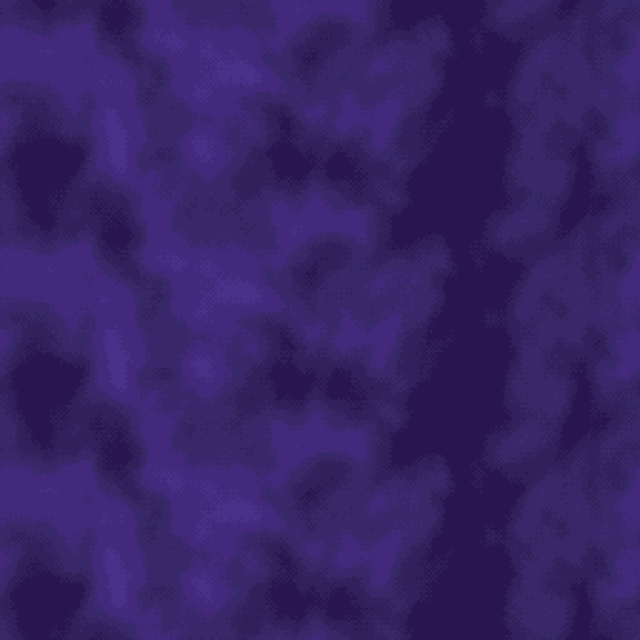
Reproduce this texture procedurally as a Shadertoy shader.

```glsl
// Dim violet clouds that repeat up the canvas, in a few close purple tones.
// Periodic gradient noise plus a broad left-to-right swell gives the height;
// it is cut into tones with a speckled dither and softened between cells.

const float TAU = 6.2831853;
const float GRID_CELLS = 256.0;      // dither cells across the canvas
const float REPEAT_HEIGHT = 0.342;   // vertical period of the clouds
const float DITHER_AMOUNT = 0.62;
const float DITHER_ROUGHNESS = 0.35; // share of random over ordered dither
const float TONE_BLUR = 0.06;
const float HEIGHT_OFFSET = -0.14;

const vec3 DEEP_INDIGO = vec3(0.160, 0.085, 0.315);
const vec3 DUSK        = vec3(0.190, 0.130, 0.360);
const vec3 SLATE       = vec3(0.218, 0.158, 0.410);
const vec3 VIOLET      = vec3(0.260, 0.160, 0.482);
const vec3 LAVENDER    = vec3(0.287, 0.192, 0.540);

float hash(vec2 p, float seed) {
    vec3 q = fract(vec3(p.xyx) * vec3(0.1031, 0.1030, 0.0973) + seed * 0.137);
    q += dot(q, q.yzx + 33.33);
    return fract((q.x + q.y) * q.z);
}

// Dot product of a lattice corner's random unit gradient with the offset.
float cornerSlope(vec2 corner, vec2 offset, vec2 period, float seed) {
    float angle = TAU * hash(mod(corner, period), seed);
    return dot(vec2(cos(angle), sin(angle)), offset);
}

float gradientNoise(vec2 p, vec2 period, float seed) {
    vec2 i = floor(p);
    vec2 f = p - i;
    vec2 w = f * f * f * (f * (f * 6.0 - 15.0) + 10.0);
    vec2 e = vec2(1.0, 0.0);
    float low = mix(cornerSlope(i, f, period, seed),
                    cornerSlope(i + e.xy, f - e.xy, period, seed), w.x);
    float high = mix(cornerSlope(i + e.yx, f - e.yx, period, seed),
                     cornerSlope(i + e.xx, f - e.xx, period, seed), w.x);
    return mix(low, high, w.y);
}

// Sum of octaves; 'tile' runs from 0 to 1 over one repeat on each axis.
float cloudNoise(vec2 tile, vec2 period) {
    float sum = 0.0;
    float amplitude = 1.0;
    for (int octave = 0; octave < 3; octave++) {
        float seed = float(octave) + 1.0;
        sum += amplitude * gradientNoise(tile * period + 0.37 * seed, period, seed);
        period *= 2.0;
        amplitude *= 0.45;
    }
    return sum;
}

// Broad bands: bright left of centre, dark right of centre.
float columnSwell(float x) {
    return 0.5 * cos(TAU * (x - 0.27)) + 0.25 * cos(2.0 * TAU * (x - 0.4));
}

// Cloud height with roughly unit spread.
float cloudHeight(vec2 uv) {
    vec2 tile = vec2(uv.x, uv.y / REPEAT_HEIGHT);
    float bend = gradientNoise(tile * vec2(5.0, 2.0), vec2(5.0, 2.0), 7.0);
    tile += bend * vec2(0.04, 0.08);
    return 3.9 * cloudNoise(tile, vec2(7.0, 2.0)) + columnSwell(uv.x) + HEIGHT_OFFSET;
}

float bayer2(vec2 cell) {
    cell = floor(cell);
    return fract(cell.x * 0.5 + cell.y * cell.y * 0.75);
}

float bayer4(vec2 cell) {
    return bayer2(cell * 0.5) * 0.25 + bayer2(cell);
}

// Ordered pattern roughened by random grain, centred on zero.
float speckle(vec2 cell) {
    return mix(bayer4(cell) - 0.47, hash(cell, 11.0) - 0.5, DITHER_ROUGHNESS);
}

float toneStep(float threshold, float height) {
    return smoothstep(threshold - TONE_BLUR, threshold + TONE_BLUR, height);
}

vec3 toneColor(float height) {
    vec3 color = mix(DEEP_INDIGO, DUSK, toneStep(-0.92, height));
    color = mix(color, SLATE, toneStep(-0.2, height));
    color = mix(color, VIOLET, toneStep(0.52, height));
    return mix(color, LAVENDER, toneStep(1.5, height));
}

vec3 ditheredCell(vec2 cell) {
    float height = cloudHeight((cell + 0.5) / GRID_CELLS);
    return toneColor(height + DITHER_AMOUNT * speckle(cell));
}

void mainImage(out vec4 fragColor, in vec2 fragCoord) {
    // Blend the four nearest dither cells across a narrow seam.
    vec2 grid = fragCoord / iResolution.xy * GRID_CELLS - 0.5;
    vec2 cell = floor(grid);
    vec2 blend = smoothstep(0.15, 0.85, grid - cell);
    vec3 bottom = mix(ditheredCell(cell), ditheredCell(cell + vec2(1.0, 0.0)), blend.x);
    vec3 top = mix(ditheredCell(cell + vec2(0.0, 1.0)), ditheredCell(cell + 1.0), blend.x);
    fragColor = vec4(mix(bottom, top, blend.y), 1.0);
}
```
